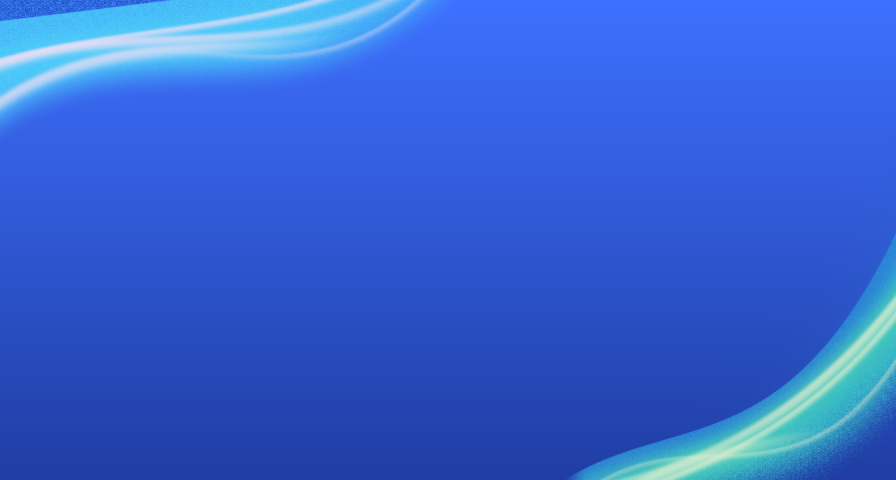
This background is drawn by a Shadertoy shader. Its source:

```glsl
// Blue gradient with glowing silk ribbons in the top-left and bottom-right corners

const vec3 SKY_TOP = vec3(0.24, 0.44, 1.0);
const vec3 SKY_BOTTOM = vec3(0.125, 0.24, 0.64);
const vec3 CORNER_SHADE = vec3(0.18, 0.41, 0.87);
const vec3 CYAN_EDGE = vec3(0.23, 0.66, 0.96);
const vec3 CYAN_GLOW = vec3(0.32, 0.83, 0.98);
const vec3 PINK_CORE = vec3(0.92, 0.87, 0.96);
const vec3 TEAL_EDGE = vec3(0.17, 0.53, 0.84);
const vec3 TEAL_BODY = vec3(0.18, 0.69, 0.83);
const vec3 GREEN_GLOW = vec3(0.32, 0.87, 0.67);
const vec3 CREAM_CORE = vec3(0.88, 0.93, 0.82);

// Ribbon lengths along x, in canvas heights
const float TOP_SPAN = 0.898;
const float LOW_SPAN = 0.699;
const float GRAIN_CELLS = 400.0;
const int STRANDS = 4;

// Bezier heights of each curve, measured from the nearest canvas edge
const vec4 TOP_RIM = vec4(0.044, 0.008, -0.03, -0.07);
const vec4 TOP_HEM = vec4(0.238, 0.054, 0.261, -0.012);
const vec4 LOW_RIM = vec4(-0.005, 0.145, 0.029, 0.515);
const vec4 LOW_HEM = vec4(-0.12, -0.05, -0.085, 0.163);
const vec4 TOP_CURVES[STRANDS] = vec4[](
    vec4(0.126, 0.044, 0.072, -0.097), vec4(0.133, 0.029, 0.15, -0.053),
    vec4(0.211, 0.013, 0.175, 0.0), vec4(0.146, -0.014, 0.271, -0.024));
const vec4 LOW_CURVES[STRANDS] = vec4[](
    vec4(-0.034, 0.015, 0.085, 0.374), vec4(-0.085, 0.015, 0.054, 0.345),
    vec4(-0.073, 0.177, -0.099, 0.248), vec4(-0.121, 0.092, 0.061, 0.146));

// Strand width, strength at the start, strength at the end
const vec3 TOP_STYLES[STRANDS] = vec3[](
    vec3(0.006, 0.85, 0.75), vec3(0.009, 0.9, 0.45),
    vec3(0.011, 0.85, 0.0), vec3(0.006, 0.0, 0.35));
const vec3 LOW_STYLES[STRANDS] = vec3[](
    vec3(0.009, 0.45, 0.95), vec3(0.006, 0.7, 0.75),
    vec3(0.005, 0.3, 0.35), vec3(0.012, 0.75, 0.0));

float hash(vec2 p) {
    return fract(sin(dot(p, vec2(127.1, 311.7))) * 43758.55);
}

// Signed distance from p to a cubic height curve, positive where p.y is larger
float gap(vec2 p, vec4 c, float span) {
    float t = p.x / span, s = 1.0 - t;
    float height = dot(c, vec4(s*s*s, 3.0*s*s*t, 3.0*s*t*t, t*t*t));
    float slope = 3.0 * dot(c.yzw - c.xyz, vec3(s*s, 2.0*s*t, t*t)) / span;
    return (p.y - height) / sqrt(1.0 + slope * slope);
}

// Bright core in x, wide halo in y; the halo is wider on the given side
vec2 strands(vec2 p, vec4 curves[STRANDS], vec3 styles[STRANDS], float span, float side) {
    vec2 light = vec2(0.0);
    float along = smoothstep(0.25, 0.85, p.x / span);
    for (int i = 0; i < STRANDS; i++) {
        float d = gap(p, curves[i], span) * side;
        float width = max(styles[i].x, 0.7 / iResolution.y);
        float strength = mix(styles[i].y, styles[i].z, along);
        float core = d / (d > 0.0 ? width * 1.3 : width * 0.7);
        float halo = d / (d > 0.0 ? 0.045 : 0.028);
        light += strength * vec2(exp(-core * core), 0.55 * exp(-halo * halo));
    }
    return 1.0 - exp(-light * vec2(1.6, 1.3));
}

void mainImage(out vec4 fragColor, in vec2 fragCoord) {
    vec2 uv = fragCoord / iResolution.y;
    float aspect = iResolution.x / iResolution.y;
    float px = 1.0 / iResolution.y;
    float grain = hash(floor(uv * GRAIN_CELLS)) - 0.5;

    // Backdrop
    vec3 col = mix(SKY_BOTTOM, SKY_TOP, uv.y);

    // Top-left ribbon: crisp upper rim, soft lower hem
    vec2 p = vec2(uv.x, 1.0 - uv.y);
    float rim = gap(p, TOP_RIM, TOP_SPAN);
    float hem = -gap(p, TOP_HEM, TOP_SPAN);
    float inside = smoothstep(-px, px, rim);
    float corner = (1.0 - inside) * (1.0 - smoothstep(0.3, 0.42, p.x));
    col = mix(col, CORNER_SHADE + 0.14 * grain, corner);
    float tail = smoothstep(0.5, 0.95, p.x);
    float body = inside * smoothstep(-0.055, 0.06, hem) * mix(0.95, 0.8, tail);
    vec3 silk = mix(CYAN_EDGE, CYAN_GLOW, 0.55 * (1.0 - tail));
    col = mix(col, silk + 0.05 * grain, body);
    vec2 light = strands(p, TOP_CURVES, TOP_STYLES, TOP_SPAN, 1.0);
    float veil = inside * smoothstep(-0.08, 0.03, hem);
    col = mix(col, CYAN_GLOW, light.y * veil * 0.8);
    col = mix(col, PINK_CORE, light.x * veil);

    // Bottom-right ribbon: crisp upper rim, grainy lower hem
    p = vec2(uv.x - aspect + LOW_SPAN, uv.y);
    rim = -gap(p, LOW_RIM, LOW_SPAN);
    hem = gap(p, LOW_HEM, LOW_SPAN);
    inside = smoothstep(-px, px, rim) * smoothstep(0.0, 0.06, p.x);
    float spill = exp(-max(-rim, 0.0) / 0.03) * smoothstep(0.2, 0.7, p.x);
    col = mix(col, TEAL_EDGE, 0.12 * spill * (1.0 - inside));
    body = inside * smoothstep(-0.04, 0.09, hem + 0.03 * grain) * 0.92;
    silk = mix(TEAL_EDGE, TEAL_BODY, smoothstep(0.0, 0.07, rim));
    col = mix(col, silk + 0.04 * grain, body);
    light = strands(p, LOW_CURVES, LOW_STYLES, LOW_SPAN, -1.0);
    veil = inside * smoothstep(-0.05, 0.04, hem);
    col = mix(col, GREEN_GLOW, light.y * veil * 0.85);
    col = mix(col, CREAM_CORE, light.x * veil * 0.95);

    fragColor = vec4(clamp(col, 0.0, 1.0), 1.0);
}
```
